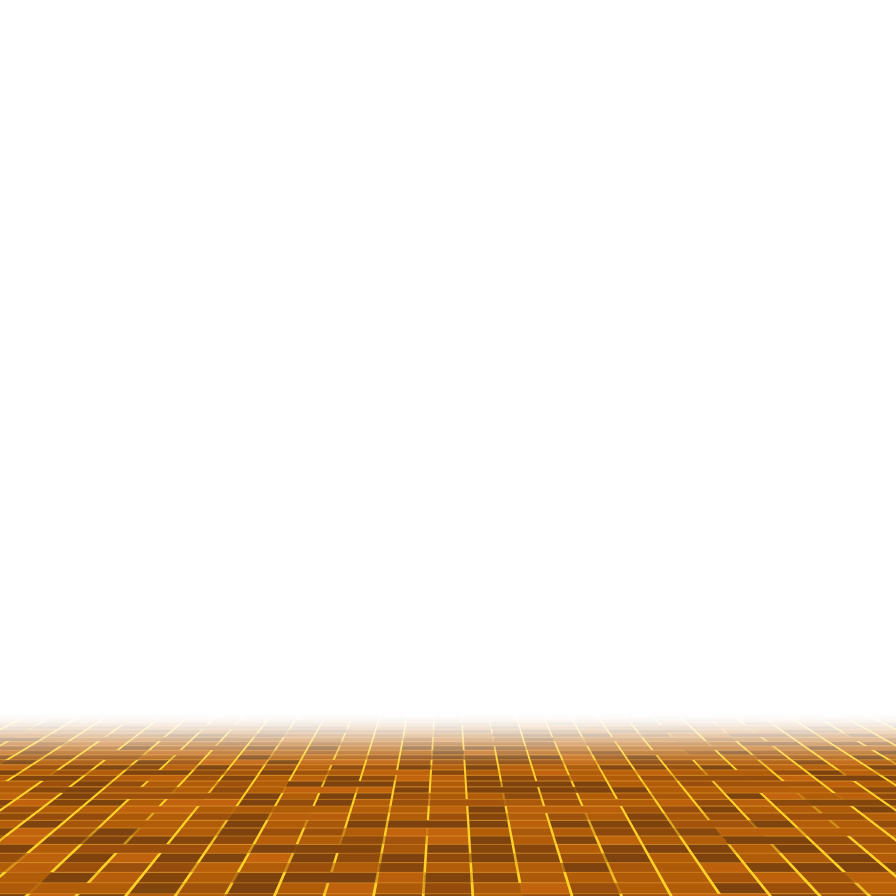
Reproduce this background procedurally as a WebGL 2 fragment shader.

```glsl
#version 300 es
precision highp float;

uniform vec2 u_resolution;
out vec4 outColor;

float hash(vec2 p) {
    vec3 q = fract(p.xyx * vec3(0.1031, 0.1030, 0.0973));
    q += dot(q, q.yzx + 33.33);
    return fract((q.x + q.y) * q.z);
}

// Strength of the seam on the left of a tile; zero joins two tiles.
float seamStrength(vec2 tile) {
    float perRow = hash(tile + 71.0);
    float perPair = hash(vec2(tile.x, floor(tile.y * 0.5)) + 137.0);
    return smoothstep(0.2, 0.48, mix(perRow, perPair, 0.55));
}

// Coverage of a line with a soft edge one pixel wide.
float lineMask(float dist, float halfWidth, float pixel) {
    return clamp((halfWidth - dist) / pixel + 0.5, 0.0, 1.0);
}

vec3 tileColor(vec2 tile) {
    // Walk left across missing seams so that joined tiles share a shade.
    for (int i = 0; i < 3; i++) {
        if (seamStrength(tile) > 0.02) break;
        tile.x -= 1.0;
    }
    float shade = hash(tile + 19.0);
    vec3 color = mix(vec3(0.49, 0.26, 0.05), vec3(0.61, 0.31, 0.045), smoothstep(0.12, 0.42, shade));
    color = mix(color, vec3(0.69, 0.36, 0.035), smoothstep(0.42, 0.62, shade));
    return mix(color, vec3(0.76, 0.39, 0.055), smoothstep(0.78, 0.98, shade));
}

vec3 floorColor(vec2 uv, float pixel) {
    // Perspective grid with its vanishing point above the visible floor.
    float drop = 0.4453 - uv.y;
    float columnWidth = 0.1243 * drop;
    float rowHeight = 0.0285 * drop * drop / 0.4453;
    vec2 grid = vec2((uv.x - 0.5) / columnWidth + 0.5, (0.4453 / drop - 1.0059) / 0.0285);
    vec2 tile = floor(grid);
    vec2 nearest = round(grid);
    vec3 color = tileColor(tile);

    // Thin amber lines between rows.
    float rowDist = abs(grid.y - nearest.y) * rowHeight;
    float rowLine = lineMask(rowDist, 0.0006, pixel);
    float rowGlow = 0.45 + 0.4 * hash(vec2(tile.x, nearest.y) + 211.0);
    color = mix(color, vec3(0.87, 0.58, 0.17), rowLine * rowGlow);

    // Bright gold lines that run towards the vanishing point.
    float slant = (uv.x - 0.5) / drop;
    float columnDist = abs(grid.x - nearest.x) * columnWidth * inversesqrt(1.0 + slant * slant);
    float columnLine = lineMask(columnDist, 0.0035 * drop, pixel);
    float strength = seamStrength(vec2(nearest.x, tile.y));
    return mix(color, vec3(1.0, 0.82, 0.16), columnLine * strength);
}

void main() {
    vec2 uv = gl_FragCoord.xy / u_resolution;
    float pixel = 1.0 / min(u_resolution.x, u_resolution.y);
    vec3 color = vec3(1.0);

    // The far edge of the floor dissolves into white.
    if (uv.y < 0.206) {
        float cover = 1.0 - smoothstep(0.137, 0.206, uv.y);
        color = mix(color, floorColor(uv, pixel), cover);
    }
    outColor = vec4(color, 1.0);
}
```
